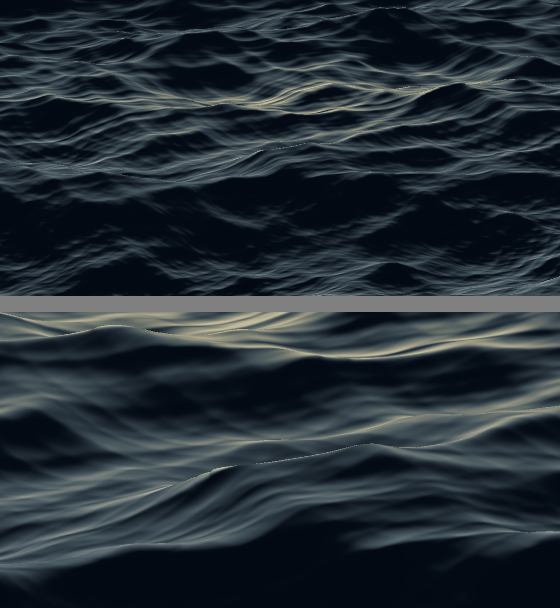
Top, the full canvas; bottom, a detail of the centre.
Give the GLSL for this texture, as a WebGL 1 fragment shader.

```glsl
precision highp float;
// Dark open sea at dusk, seen at a low angle. Sharp-crested layered sines form
// a height field; each view ray is marched to the first crest it meets, and
// the slope found there sets how much pale sky the water reflects.
uniform vec2 u_resolution;

const float HORIZON = 2.2;      // in canvas heights, above the frame
const float FOCAL = 6.6;
const float EYE = 2.2;          // eye height above the water
const float CREST = 0.29;       // highest level a ray is tested at
const int STEPS = 32;
const float FINEST = 0.0037;    // smallest detail, in canvas heights

const vec3 DEEP = vec3(0.008, 0.035, 0.072);
const vec3 SLATE = vec3(0.285, 0.350, 0.385);
const vec3 PALE = vec3(0.620, 0.640, 0.620);
const vec3 WARMTH = vec3(0.07, 0.03, -0.05);

// Eight crossing wave trains; each one drags the next towards its crests.
float waves(vec2 p, float freq, float growth, float steep, float seed, float blur) {
  float height = 0.0;
  for (int i = 0; i < 8; i++) {
    float n = float(i) + seed;
    float angle = 1.57 + 1.05 * sin(n * 2.4 + 0.6);
    vec2 dir = vec2(cos(angle), sin(angle));
    float phase = dot(p, dir) * freq + n * n * 1.7;
    float amp = steep / freq * (1.0 - smoothstep(1.2, 3.2, freq * blur));
    float crest = exp(sin(phase) - 1.0);
    height += amp * crest;
    p -= dir * crest * cos(phase) * amp * 0.8;
    freq *= growth;
  }
  return height;
}

float swell(vec2 p) {
  vec2 bent = p + 0.09 * sin(p.yx * vec2(1.9, 2.7) + vec2(0.4, 2.1));
  return waves(bent, 3.2, 1.36, 0.28, 0.0, 0.0);
}

float ripples(vec2 p, float blur) {
  float gust = 0.85 + 0.35 * sin(p.x * 2.3 + 1.4 * sin(p.y * 1.7)) * sin(p.y * 2.9 + p.x);
  vec2 bent = p + 0.06 * sin(p.yx * vec2(5.3, 7.1) + vec2(1.0, 3.0));
  return waves(bent, 34.0, 1.27, 0.15 * gust, 11.0, blur);
}

float surface(vec2 p, float blur) {
  return swell(p) + ripples(p, blur);
}

// Slope across (x) and away from the eye (y).
vec2 slopeAt(vec2 p, float blur) {
  float e = 0.004;
  float here = surface(p, blur);
  return vec2(surface(p + vec2(e, 0.0), blur) - here,
              surface(p + vec2(0.0, e), blur) - here) / e;
}

// Where the view ray is at a given height above the water.
vec2 rayAt(vec2 ray, float drop, float height) {
  return ray * (EYE - height) / drop;
}

// Steps down the ray and refines the first crossing linearly.
vec2 firstHit(vec2 ray, float drop) {
  float stride = CREST / float(STEPS);
  float level = CREST;
  float gapBefore = 0.1;
  for (int i = 0; i < STEPS; i++) {
    float gap = level - swell(rayAt(ray, drop, level));
    if (gap < 0.0) {
      level += stride * gap / (gap - gapBefore);
      break;
    }
    gapBefore = gap;
    level -= stride;
  }
  return rayAt(ray, drop, level);
}

// Broad pool of light across the middle of the view.
float glowAt(vec2 q, vec2 centre, vec2 size) {
  vec2 d = (q - centre) / size;
  return exp(-dot(d, d));
}

vec3 seaColor(float tone, float glow) {
  vec3 color = mix(DEEP, SLATE, clamp(tone / 0.52, 0.0, 1.0));
  color = mix(color, PALE, clamp((tone - 0.52) / 0.48, 0.0, 1.2));
  return color + WARMTH * glow * smoothstep(0.3, 0.9, tone);
}

vec3 shade(vec2 q, float aspect) {
  float drop = HORIZON - q.y;
  vec2 ray = vec2(q.x - 0.5 * aspect, FOCAL);
  vec2 p = firstHit(ray, drop);
  vec2 slope = slopeAt(p, FOCAL * EYE / (drop * drop) * FINEST);

  float glow = glowAt(q, vec2(0.54 * aspect, 0.66), vec2(0.48 * aspect, 0.19));
  float shadow = glowAt(q, vec2(0.85 * aspect, 0.12), vec2(0.4 * aspect, 0.25));
  float patches = 0.06 * sin(p.x * 1.6 + 0.8 * sin(p.y * 0.9)) * sin(p.y * 1.3 + 0.5);
  float light = 0.49 - 0.6 * drop / FOCAL + 0.14 * glow - 0.10 * shadow + patches;
  float facing = light - 1.65 * slope.y + 0.3 * slope.x;
  float tone = 0.5 * (facing + sqrt(facing * facing + 0.004));
  return seaColor(tone * (0.85 + 0.35 * glow), glow);
}

void main() {
  vec2 q = gl_FragCoord.xy / u_resolution.y;
  float aspect = u_resolution.x / u_resolution.y;
  vec2 offset = vec2(0.25, 0.25) / u_resolution.y;
  vec3 color = 0.5 * (shade(q + offset, aspect) + shade(q - offset, aspect));
  gl_FragColor = vec4(color, 1.0);
}
```
